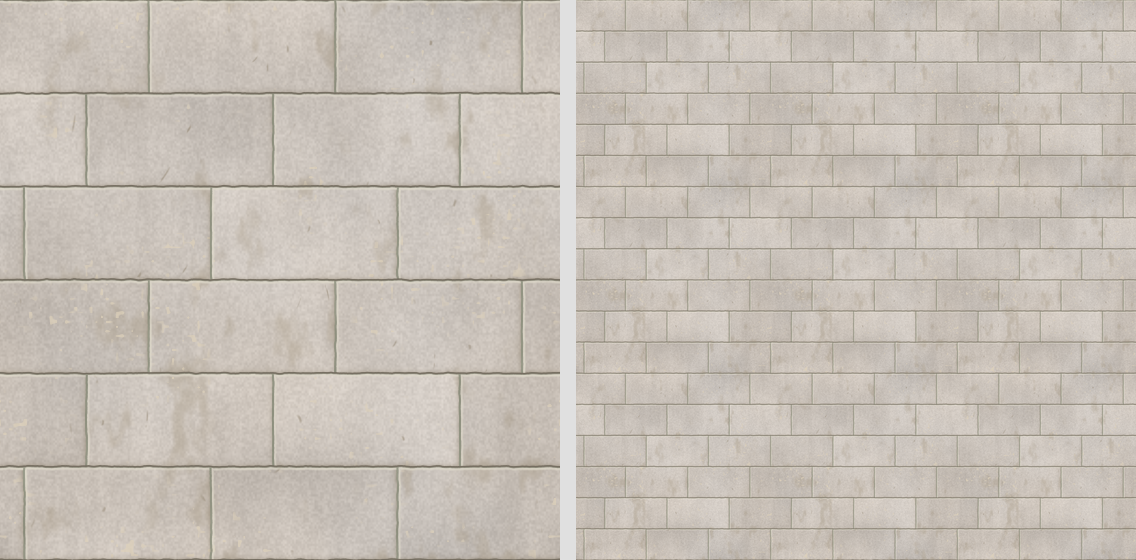
Left: one tile. Right: repeated 3 by 3.
Write a Shadertoy shader that draws this texture.

```glsl
// Pale stone block wall: 3 blocks across, 6 courses, each course shifted by a third.
// Joints come from signed distances to block edges; wrapping value noise gives
// grain, blotches and stains, and a looped cell grid scatters the scratches.

// Integer hash of a cell, wrapped to the given number of cells
float hash(vec2 cell, vec2 period, uint seed) {
    uvec2 q = uvec2(mod(cell + 0.5, period));
    uint n = q.x * 1597334673u ^ q.y * 3812015801u ^ seed * 2798796415u;
    n = (n ^ (n >> 15)) * 2246822519u;
    n = (n ^ (n >> 13)) * 3266489917u;
    n ^= n >> 16;
    return float(n & 65535u) / 65535.0;
}

// Value noise that tiles over the unit square
float noise(vec2 p, vec2 period, uint seed) {
    p *= period;
    vec2 i = floor(p), f = fract(p);
    f = f * f * (3.0 - 2.0 * f);
    vec2 e = vec2(1, 0);
    return mix(mix(hash(i, period, seed), hash(i + e.xy, period, seed), f.x),
               mix(hash(i + e.yx, period, seed), hash(i + e.xx, period, seed), f.x), f.y);
}

float fbm(vec2 p, vec2 period, uint seed) {
    float sum = 0.0, amp = 0.533;
    for (uint k = 0u; k < 4u; k++) {
        sum += amp * noise(p, period, seed + k);
        period *= 2.0;
        amp *= 0.5;
    }
    return sum;
}

// Short tapered scratches, mostly upright, at most one per cell
float scratches(vec2 p, vec2 grid, float aa) {
    float mask = 0.0;
    vec2 home = floor(p * grid);
    for (int y = -1; y <= 1; y++)
    for (int x = -1; x <= 1; x++) {
        vec2 cell = home + vec2(x, y);
        float present = step(hash(cell, grid, 20u), 0.4);
        vec2 centre = cell + vec2(hash(cell, grid, 21u), hash(cell, grid, 22u));
        float angle = (hash(cell, grid, 23u) - 0.4) * 1.3;
        float halfLength = mix(0.006, 0.024, pow(hash(cell, grid, 24u), 2.0));
        vec2 dir = vec2(sin(angle), cos(angle));
        vec2 d = p - centre / grid;
        float along = dot(d, dir) / halfLength;
        float across = abs(dot(d, vec2(dir.y, -dir.x)) + 0.0015 * along * along);
        float width = mix(0.0007, 0.0022, hash(cell, grid, 25u));
        float line = 1.0 - smoothstep(width - aa, width + aa, across);
        float strength = mix(0.25, 0.8, hash(cell, grid, 26u));
        mask = max(mask, present * strength * line * (1.0 - smoothstep(0.3, 1.0, abs(along))));
    }
    return mask;
}

void mainImage(out vec4 fragColor, in vec2 fragCoord) {
    vec2 p = fragCoord / iResolution.xy;
    float pixel = 1.0 / iResolution.y;

    // Block layout; v and h are signed distances to the joints in 1/768 of the canvas
    float course = floor(p.y * 6.0);
    float u = p.x * 3.0 - 0.130 - course / 3.0;
    vec2 block = vec2(floor(u), course);
    float aa = 768.0 * pixel * 0.6;
    float v = (u - round(u)) * 256.0 + (fbm(p, vec2(24, 60), 1u) - 0.5) * 2.2;
    float h = (p.y * 6.0 - round(p.y * 6.0)) * 128.0 + (fbm(p, vec2(60, 24), 5u) - 0.5) * 2.6;

    // Block tone, cloudy blotches, upright streaks and fine grain
    float tone = (hash(block, vec2(3, 6), 9u) - 0.5) * 0.042;
    tone += (fbm(p, vec2(5, 6), 10u) - 0.5) * 0.11;
    tone += (fbm(p, vec2(48, 5), 14u) - 0.5) * 0.045;
    tone += (noise(p, vec2(300, 260), 18u) - 0.5) * 0.055;
    tone += (noise(p, vec2(170, 190), 19u) - 0.5) * 0.03;
    vec3 color = vec3(0.797, 0.767, 0.737) + tone;
    color += vec3(0.01, 0.0, -0.012) * (fbm(p, vec2(4, 3), 30u) - 0.5) * 2.0;

    // Brown stains, cream chips and scratches
    float stain = smoothstep(0.60, 0.82, fbm(p, vec2(22, 12), 34u));
    color = mix(color, vec3(0.66, 0.61, 0.53), stain * 0.4);
    float chip = smoothstep(0.80, 0.93, noise(p, vec2(110, 120), 38u))
               * smoothstep(0.48, 0.68, fbm(p, vec2(9, 9), 39u));
    color = mix(color, vec3(0.87, 0.82, 0.73), chip * 0.7);
    float wear = scratches(p, vec2(13, 11), pixel) * smoothstep(0.2, 0.6, noise(p, vec2(130, 90), 44u));
    color = mix(color, vec3(0.57, 0.52, 0.44), wear * 0.75);

    // Grime gathers on right and lower edges; left and upper edges catch light
    float grimeNoise = fbm(p, vec2(20, 20), 48u);
    float grime = max(step(v, 0.0) * exp(v / 3.0), step(0.0, h) * exp(-h / 3.0));
    color = mix(color, vec3(0.56, 0.51, 0.43), grime * (0.25 + 0.6 * grimeNoise));
    float lightV = smoothstep(1.0, 2.2, v) * (1.0 - smoothstep(3.0, 5.5, v));
    float lightH = smoothstep(1.0, 2.2, -h) * (1.0 - smoothstep(3.0, 6.0, -h));
    color = mix(color, vec3(0.87, 0.85, 0.79), max(lightV, lightH) * (0.3 + 0.7 * grimeNoise));

    // Greenish upright joints, then the darker bed joints with a mossy lower rim
    float upright = 1.0 - smoothstep(1.4 - aa, 1.4 + aa, abs(v));
    vec3 moss = mix(vec3(0.50, 0.51, 0.44), vec3(0.61, 0.62, 0.55), grimeNoise);
    color = mix(color, moss, upright * 0.92);
    float bed = 1.0 - smoothstep(1.5 - aa, 1.5 + aa, abs(h));
    vec3 bedColor = mix(vec3(0.60, 0.60, 0.53), vec3(0.45, 0.42, 0.37), smoothstep(-1.6, 0.4, h));
    color = mix(color, bedColor, bed * 0.95);

    fragColor = vec4(clamp(color, 0.0, 1.0), 1.0);
}
```
